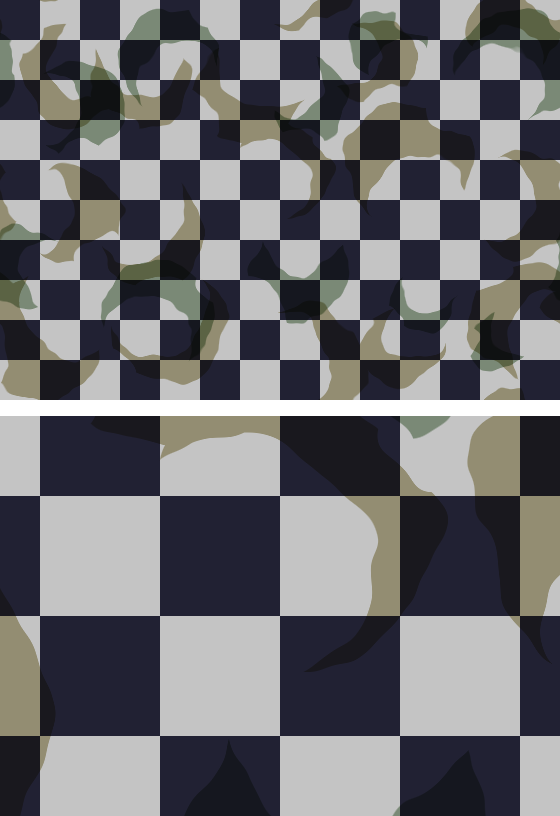
Top: the whole. Bottom: its middle third, enlarged.
Reproduce this pattern procedurally as a Shadertoy shader.

```glsl
const float PI = 3.14159265;
const vec2 BOARD = vec2(14.0, 10.0);   // checks across and down
const vec3 LIGHT = vec3(0.77);
const vec3 DARK = vec3(0.13, 0.13, 0.20);
const vec3 TAN_TINT = vec3(0.75, 0.72, 0.58);
const vec3 GREEN_TINT = vec3(0.62, 0.70, 0.60);

vec3 hash3(vec2 p, float seed) {
    vec3 q = fract(vec3(p.xyx + seed * 7.31) * vec3(0.1031, 0.1030, 0.0973));
    q += dot(q, q.yxz + 33.33);
    return fract((q.xxy + q.yzz) * q.zyx);
}

vec2 direction(float angle) {
    return vec2(cos(angle), sin(angle));
}

// Gradient noise that wraps after a whole number of lattice cells
float cornerSlope(vec2 lattice, vec2 offset, vec2 period, float seed) {
    float turn = hash3(mod(lattice, period), seed).x;
    return dot(direction(2.0 * PI * turn), offset);
}

float gradientNoise(vec2 p, vec2 period, float seed) {
    vec2 i = floor(p), f = fract(p), e = vec2(1.0, 0.0);
    vec2 w = f * f * f * (f * (f * 6.0 - 15.0) + 10.0);
    float low = mix(cornerSlope(i, f, period, seed),
                    cornerSlope(i + e, f - e, period, seed), w.x);
    float high = mix(cornerSlope(i + e.yx, f - e.yx, period, seed),
                     cornerSlope(i + 1.0, f - 1.0, period, seed), w.x);
    return mix(low, high, w.y);
}

vec2 warp(vec2 p, float seed) {
    vec2 broad = vec2(gradientNoise(p, BOARD, seed),
                      gradientNoise(p, BOARD, seed + 1.0));
    vec2 fine = vec2(gradientNoise(p * 3.0, BOARD * 3.0, seed + 2.0),
                     gradientNoise(p * 3.0, BOARD * 3.0, seed + 3.0));
    return p + 0.32 * broad + 0.08 * fine;
}

// Disc with two round bites, leaving a pointed crescent
float crescent(vec2 p, float radius, float angle, vec3 vary) {
    float body = length(p) - radius;
    vec2 biteA = direction(angle) * radius * mix(0.45, 0.80, vary.x);
    vec2 biteB = direction(angle + mix(1.6, 3.4, vary.y)) * radius * 1.35;
    float cutA = radius * mix(0.75, 0.92, vary.z) - length(p - biteA);
    float cutB = radius * mix(0.45, 0.80, vary.x) - length(p - biteB);
    return max(body, max(cutA, cutB));
}

// Nearest stain of a jittered grid, measured around the wrapped board
float stainField(vec2 p, vec2 grid, vec2 radii, float seed) {
    float nearest = 1e3;
    for (float row = 0.0; row < grid.y; row++) {
        for (float col = 0.0; col < grid.x; col++) {
            vec2 id = vec2(col, row);
            vec3 place = hash3(id, seed), vary = hash3(id, seed + 5.0);
            float angle = 2.0 * PI * hash3(id, seed + 9.0).x;
            vec2 centre = (id + 0.5 + 0.6 * (place.xy - 0.5)) * BOARD / grid;
            vec2 q = p - centre;
            q -= BOARD * round(q / BOARD);
            float radius = mix(radii.x, radii.y, place.z);
            nearest = min(nearest, crescent(q, radius, angle, vary));
        }
    }
    return nearest;
}

float coverage(float dist, float pixel) {
    return clamp(0.5 - dist / pixel, 0.0, 1.0);
}

// 1 on light checks, 0 on dark ones
float checker(vec2 p, float pixel) {
    vec2 side = clamp(2.0 * sin(PI * p) / (PI * pixel), -1.0, 1.0);
    return 0.5 + 0.5 * side.x * side.y;
}

void mainImage(out vec4 fragColor, in vec2 fragCoord) {
    vec2 p = fragCoord / iResolution.xy * BOARD;
    float pixel = BOARD.x / iResolution.x;

    vec3 colour = mix(DARK, LIGHT, checker(p, pixel));

    // Stains darken the checks and each other
    float tanStain = stainField(warp(p, 3.0), vec2(5.0, 3.0), vec2(1.0, 1.65), 11.0);
    float greenStain = stainField(warp(p, 8.0), vec2(5.0, 2.0), vec2(0.7, 1.55), 27.0);
    colour *= mix(vec3(1.0), TAN_TINT, coverage(tanStain, pixel));
    colour *= mix(vec3(1.0), GREEN_TINT, coverage(greenStain, pixel));

    fragColor = vec4(colour, 1.0);
}
```
